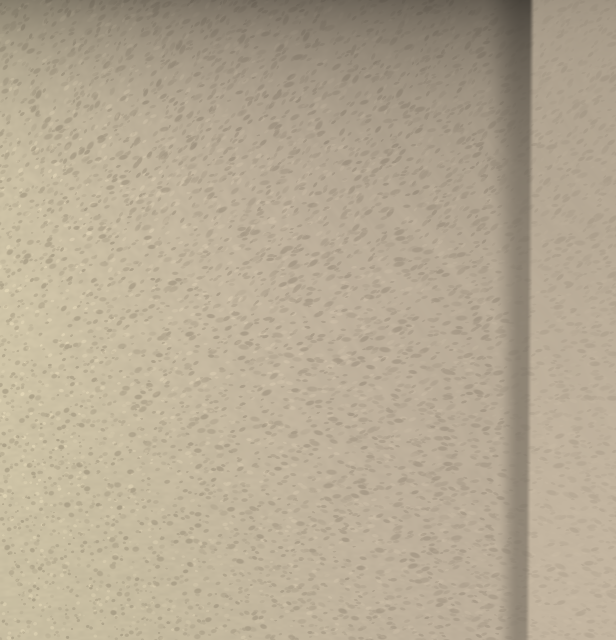
Give the GLSL for this texture, as a WebGL 1 fragment shader.

```glsl
precision highp float;
// Speckled beige wall, shaded along the top, with a soft vertical corner at right.
#define EDGE_X 0.860
#define EDGE_LEAN 0.007
#define EDGE_SOFT 0.005
#define SHADOW_DEPTH 0.22
#define TOP_DEPTH 0.29
#define TOP_REACH 0.11
#define FLECK_CELLS 74.0
#define FLECK_DARK 0.14
#define FLECK_LIGHT 0.08
#define GRAIN 0.030

uniform vec2 u_resolution;

float hash(vec2 p) {
  vec3 v = fract(vec3(p.xyx) * 0.1031);
  v += dot(v, v.yzx + 33.33);
  return fract((v.x + v.y) * v.z);
}

float noise(vec2 p) {
  vec2 i = floor(p), f = fract(p);
  f = f * f * (3.0 - 2.0 * f);
  return mix(mix(hash(i), hash(i + vec2(1.0, 0.0)), f.x),
             mix(hash(i + vec2(0.0, 1.0)), hash(i + 1.0), f.x), f.y);
}

// Direction of the streaks: steep near the top, almost level below.
float streakAngle(vec2 uv) {
  return mix(0.08, 0.78, smoothstep(0.15, 0.95, uv.y)) - 0.15 * uv.x;
}

// Scattered elliptical flecks, stretched along the streak direction.
float flecks(vec2 q, float cells, float density, float seed, float angle, float stretch) {
  vec2 g = q * cells;
  vec2 home = floor(g);
  float soft = 0.3 + 0.5 * cells / u_resolution.y;
  float sum = 0.0;
  for (int j = -1; j <= 1; j++) {
    for (int i = -1; i <= 1; i++) {
      vec2 cell = home + vec2(float(i), float(j));
      vec2 key = cell + seed;
      vec2 d = g - cell - vec2(hash(key + 11.3), hash(key + 47.9));
      float a = angle + (hash(key + 71.7) - 0.5) * 0.9;
      float c = cos(a), s = sin(a);
      d = vec2(c * d.x + s * d.y, c * d.y - s * d.x);
      float size = mix(0.14, 0.30, hash(key + 23.1));
      float r = length(d / vec2(size * stretch, size));
      float strength = step(hash(key), density) * mix(0.3, 1.0, hash(key + 5.7));
      sum = max(sum, strength * (1.0 - smoothstep(1.0 - soft, 1.0 + soft, r)));
    }
  }
  return sum;
}

// Brightness of the large wall, before the corner shadow.
float wallLight(vec2 uv) {
  float light = 0.815 - 0.115 * uv.x;
  light += 0.025 * (1.0 - smoothstep(0.0, 0.55, uv.y)) * (2.0 * uv.x - 1.0);
  light -= 0.035 * smoothstep(0.5, 0.95, uv.y) * smoothstep(0.0, 0.8, uv.x);
  return light - TOP_DEPTH * exp(-(1.0 - uv.y) / TOP_REACH);
}

// Brightness of the narrow panel beyond the corner.
float panelLight(vec2 uv) {
  float light = mix(0.765, 0.695, smoothstep(0.1, 0.95, uv.y));
  return light - 0.07 * exp(-(1.0 - uv.y) / 0.07);
}

void main() {
  vec2 uv = gl_FragCoord.xy / u_resolution;
  vec2 q = gl_FragCoord.xy / u_resolution.y;

  // Large surfaces and the shadow gathered at the corner
  float edge = EDGE_X + EDGE_LEAN * (uv.y - 0.5);
  float width = mix(0.052, 0.085, smoothstep(0.35, 1.0, uv.y));
  float shadow = smoothstep(edge - width, edge - 0.016, uv.x);
  float depth = SHADOW_DEPTH + 0.05 * smoothstep(0.6, 1.0, uv.y);
  float wall = wallLight(uv) * (1.0 - depth * shadow);
  float panel = smoothstep(edge - EDGE_SOFT, edge + EDGE_SOFT, uv.x);
  float light = mix(wall, panelLight(uv), panel);

  // Yellower tint low on the left, pinker toward the right
  float warm = smoothstep(0.1, 0.8, uv.x + 0.35 * uv.y);
  vec3 tint = mix(vec3(1.0, 0.947, 0.805), vec3(1.0, 0.928, 0.820), warm);
  vec3 color = light * tint;

  // Dark and pale flecks, finest at the lower left
  float angle = streakAngle(uv);
  float stretch = mix(1.15, 2.2, smoothstep(0.1, 0.9, uv.x + 0.6 * uv.y));
  float cells = FLECK_CELLS;
  float dark = flecks(q, cells, 0.42, 3.0, angle, stretch);
  dark = max(dark, 0.8 * flecks(q, cells * 1.5, 0.32, 131.0, angle, stretch));
  float pale = flecks(q, cells * 1.3, 0.22, 271.0, angle, stretch);
  float clarity = (1.0 - 0.65 * shadow * (1.0 - panel)) * mix(1.0, 0.65, panel);
  clarity *= mix(1.0, 0.7, smoothstep(0.75, 1.0, uv.y)) * mix(1.1, 0.75, uv.x);
  color *= 1.0 - FLECK_DARK * dark * clarity * vec3(0.95, 1.0, 1.05);
  color *= 1.0 + FLECK_LIGHT * pale * clarity * (1.0 - 0.6 * uv.x);

  // Fine plaster grain, drawn out along the streaks
  float c = cos(angle), s = sin(angle);
  vec2 along = vec2(c * q.x + s * q.y, c * q.y - s * q.x) + 4.0;
  float grain = noise(along * vec2(110.0, 230.0)) + 0.5 * noise(along * vec2(45.0, 80.0));
  color *= 1.0 + GRAIN * (grain - 0.75) * clarity;

  gl_FragColor = vec4(color, 1.0);
}
```
